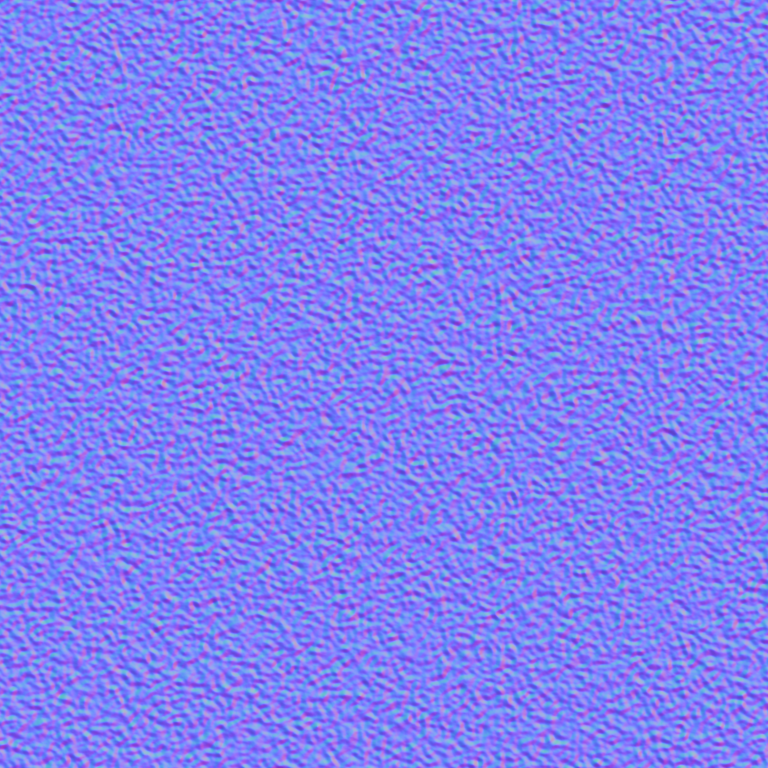
A WebGL 1 fragment shader for this texture map:

```glsl
precision highp float;
// Tangent-space normal map of a finely pebbled, leathery surface.
// The height is a sum of smooth round bumps and dents scattered in a jittered
// grid; its exact slope is turned into a normal and coded as a colour.

uniform vec2 u_resolution;

#define GRAIN_DENSITY vec2(238.0, 270.0) // bumps across and up the canvas
#define BUMP_RADIUS   2.0                // in grid cells, at most 2
#define STEEPNESS     0.44               // height of the relief
#define SKEW          0.22               // sharpens the slopes facing one side
#define SOFTNESS      0.70               // tilt kept in red and green

// Three random values in 0..1 for a grid cell.
vec3 hash3(vec2 cell) {
  vec3 p = fract(cell.xyx * vec3(0.1031, 0.1030, 0.0973));
  p += dot(p, p.yxz + 33.33);
  return fract((p.xxy + p.yzz) * p.zyx);
}

// Gradient of the summed bumps (1 - r^2)^3, each of random sign and height.
vec2 bumpSlope(vec2 p) {
  vec2 home = floor(p);
  vec2 slope = vec2(0.0);
  for (int j = -2; j <= 2; j++) {
    for (int i = -2; i <= 2; i++) {
      vec2 cell = home + vec2(float(i), float(j));
      vec3 rnd = hash3(cell + 17.0);
      vec2 offset = (p - cell - rnd.xy) / BUMP_RADIUS;
      float falloff = max(0.0, 1.0 - dot(offset, offset));
      float height = 2.0 * rnd.z - 1.0;
      slope -= 6.0 / BUMP_RADIUS * height * falloff * falloff * offset;
    }
  }
  return slope;
}

void main() {
  vec2 uv = gl_FragCoord.xy / u_resolution;

  // Slope in canvas space: the grid is denser upwards, so ridges lie flatter.
  vec2 stretch = 2.0 * GRAIN_DENSITY / dot(GRAIN_DENSITY, vec2(1.0));
  vec2 slope = STEEPNESS * stretch * bumpSlope(uv * GRAIN_DENSITY);
  slope.x += SKEW * slope.x * slope.x;

  // Normal to colour, with the sideways tilt softened.
  vec3 normal = normalize(vec3(slope, 1.0));
  normal.xy *= SOFTNESS;
  gl_FragColor = vec4(0.5 + 0.5 * normal, 1.0);
}
```
